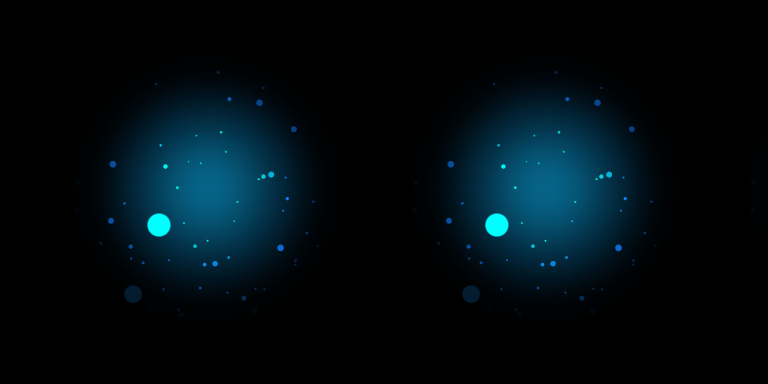
Reproduce this background procedurally as a WebGL 1 fragment shader.

```glsl
precision highp float;
uniform vec2 u_resolution;

vec3 hash3(vec2 cell) {
  vec3 q = vec3(dot(cell, vec2(127.1, 311.7)),
                dot(cell, vec2(269.5, 183.3)),
                dot(cell, vec2(419.2, 371.9)));
  return fract(sin(q) * 43758.5453);
}

float disc(vec2 p, float radius) {
  float edge = 0.7 / u_resolution.y + 0.0007;
  return 1.0 - smoothstep(radius - edge, radius + edge, length(p));
}

// Cyan near the middle, blue further out, fading to black at the rim
vec3 sparkColor(float dist) {
  vec3 hue = mix(vec3(0.0, 1.0, 1.0), vec3(0.06, 0.5, 1.0), smoothstep(0.12, 0.23, dist));
  return hue * (1.0 - smoothstep(0.2, 0.37, dist));
}

// One jittered dot per cell, kept more often in the lower half
vec3 sparks(vec2 p, float layer) {
  const float cellSize = 0.11;
  vec2 shift = vec2(0.037, 0.061) * layer;
  vec2 cell = floor((p + shift) / cellSize);
  vec3 rnd = hash3(cell + 17.0 * layer);
  vec3 pick = hash3(cell + 17.0 * layer + 53.0);
  vec2 center = (cell + 0.12 + 0.76 * rnd.xy) * cellSize - shift;
  float keep = step(pick.x, mix(0.75, 0.48, smoothstep(-0.1, 0.1, center.y)));
  keep *= step(0.045, length(center)) * step(0.05, length(center - vec2(-0.128, -0.096)));
  float radius = 0.0028 + 0.0062 * pow(rnd.z, 3.0);
  return keep * disc(p - center, radius) * sparkColor(length(center)) * mix(0.75, 1.0, pick.y);
}

void main() {
  // Identical glows, repeated across
  vec2 p = gl_FragCoord.xy / u_resolution.y;
  p = vec2(mod(p.x - 0.102, 0.88) - 0.44, p.y - 0.51);

  // Soft round halo
  float r2 = dot(p, p);
  vec3 color = vec3(0.025, 0.39, 0.53) * exp(-r2 / vec3(0.038, 0.039, 0.043));
  color *= 1.0 - smoothstep(0.2, 0.4, sqrt(r2));

  // Scattered dots
  for (int i = 0; i < 3; i++) {
    color = max(color, sparks(p, float(i)));
  }

  // Bright large disc and its faint companion
  color = mix(color, vec3(0.0, 1.0, 1.0), disc(p - vec2(-0.128, -0.096), 0.03));
  color = max(color, vec3(0.01, 0.11, 0.19) * disc(p - vec2(-0.195, -0.276), 0.023));

  gl_FragColor = vec4(color, 1.0);
}
```
